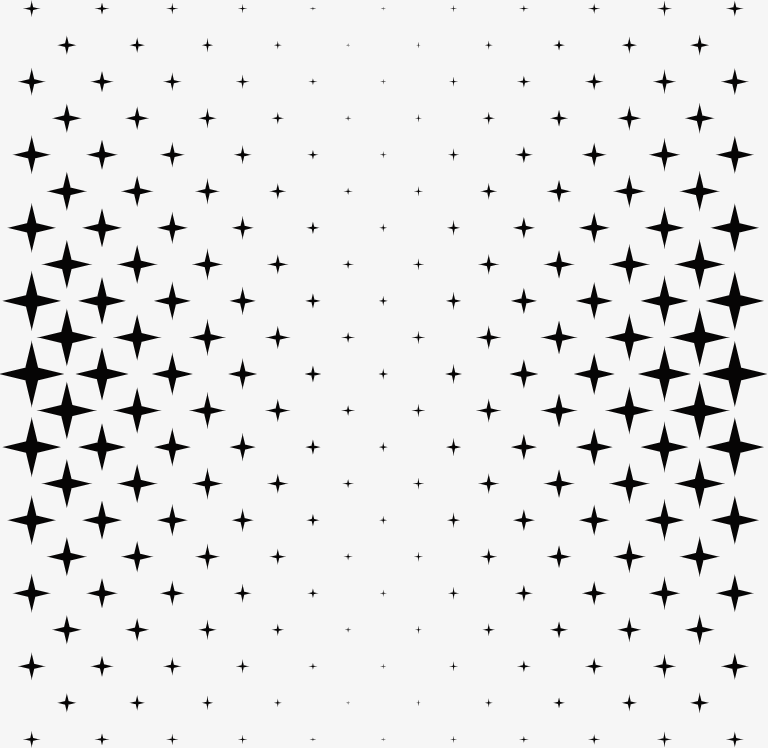
This pattern is drawn by a WebGL 2 fragment shader. Its source:

```glsl
#version 300 es
precision highp float;
// Halftone of four-pointed stars that shrink toward the vertical axis and the top and bottom edges.

uniform vec2 u_resolution;
out vec4 fragColor;

// Signed distance to the edges of a four-pointed star
float starDistance(vec2 p, float radius) {
    p = abs(p);
    float along = max(p.x, p.y);
    float across = min(p.x, p.y);
    float waist = 0.195;
    vec2 normal = normalize(vec2(waist, 1.0 - waist));
    return dot(vec2(along - radius, across), normal);
}

// Star radius from its lattice place, counted from the centre
float starRadius(vec2 place) {
    float widthGrowth = max(0.0064, 0.0031 + 0.0081 * abs(place.x));
    float heightFade = 1.09 - 0.172 * sqrt(place.y * place.y + 0.27);
    return widthGrowth * max(heightFade, 0.0);
}

void main() {
    float pixel = 1.0 / u_resolution.y;
    vec2 p = (gl_FragCoord.xy - 0.5 * u_resolution) * pixel + vec2(0.001, 0.0);
    vec2 spacing = vec2(0.094, 0.0977);

    // Two interleaved lattices, the second shifted by half a cell
    float nearest = 1.0;
    for (int i = 0; i < 2; i++) {
        float shift = 0.5 * float(i);
        vec2 place = floor(p / spacing - shift + 0.5) + shift;
        if (abs(place.x) < 5.2) {
            nearest = min(nearest, starDistance(p - place * spacing, starRadius(place)));
        }
    }

    // Ink on paper with a one-pixel soft edge
    float ink = clamp(0.5 - nearest / pixel, 0.0, 1.0);
    fragColor = vec4(mix(vec3(0.963), vec3(0.025, 0.018, 0.018), ink), 1.0);
}
```
